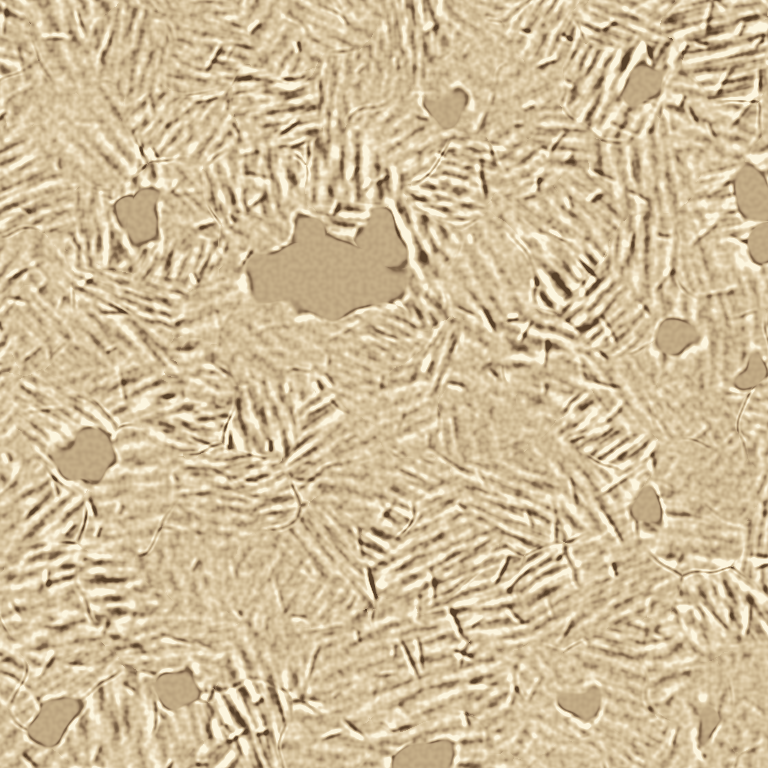
Give the GLSL for this texture, as a three.js fragment shader.

```glsl
// Etched, fibrous sandy surface: warped Voronoi grains, each filled with
// fine stretched noise in its own direction, then short engraved slits and
// flat tan pits with broken bright rims. A relief tone picks the colour.
varying vec2 vUv;

const float PI = 3.14159265;
const float GRAIN_COUNT = 10.0;
const float SLIT_COUNT = 21.0;
const float PIT_COUNT = 5.6;
const float PIT_TONE = -0.8;

vec2 hash2(vec2 p) {
  vec3 q = fract(p.xyx * vec3(0.1031, 0.1030, 0.0973));
  q += dot(q, q.yzx + 33.33);
  return fract((q.xx + q.yz) * q.zy);
}

vec2 rotate(vec2 p, float angle) {
  float c = cos(angle), s = sin(angle);
  return vec2(c * p.x + s * p.y, c * p.y - s * p.x);
}

float cornerSlope(vec2 cell, vec2 offset) {
  float angle = 2.0 * PI * hash2(cell + 61.0).x;
  return dot(vec2(cos(angle), sin(angle)), offset);
}

// Gradient noise, roughly -0.7 to 0.7
float noise(vec2 p) {
  vec2 i = floor(p), f = fract(p);
  vec2 u = f * f * f * (f * (f * 6.0 - 15.0) + 10.0);
  vec2 e = vec2(1.0, 0.0);
  float low = mix(cornerSlope(i, f), cornerSlope(i + e, f - e), u.x);
  float high = mix(cornerSlope(i + e.yx, f - e.yx), cornerSlope(i + 1.0, f - 1.0), u.x);
  return mix(low, high, u.y);
}

float bell(float x, float width) {
  return exp(-x * x / (width * width));
}

// Noise stretched along x, sharpened across to drop its broad part
float streaks(vec2 q) {
  vec2 side = vec2(0.0, 0.5);
  return noise(q) - 0.4 * (noise(q + side) + noise(q - side));
}

// Parallel fibres of one grain: direction, fineness and depth from its id
float fibres(vec2 p, vec2 id) {
  vec2 pick = hash2(id + 7.0), shape = hash2(id + 23.0);
  vec2 q = rotate(p, pick.x * PI);
  float fineness = mix(58.0, 90.0, shape.x);
  vec2 scale = fineness * vec2(mix(0.16, 0.45, shape.y), 1.0);
  float relief = streaks(q * scale + id * 3.7) + 0.5 * noise(q * scale * 1.8 + id * 5.3);
  return relief * mix(1.8, 5.6, pick.y);
}

// Blend of the two nearest grains, with a faint seam between them
float grainTone(vec2 p, vec2 bent) {
  vec2 g = bent * GRAIN_COUNT, cell = floor(g);
  vec2 nearId = cell, nextId = cell;
  float nearDist = 9.0, nextDist = 9.0;
  for (int y = -1; y <= 1; y++) {
    for (int x = -1; x <= 1; x++) {
      vec2 id = cell + vec2(float(x), float(y));
      float d = length(id + hash2(id) - g);
      if (d < nearDist) {
        nextDist = nearDist; nextId = nearId;
        nearDist = d; nearId = id;
      } else if (d < nextDist) {
        nextDist = d; nextId = id;
      }
    }
  }
  float gap = nextDist - nearDist;
  float blend = 0.5 * (1.0 - smoothstep(0.0, 0.14, gap));
  float seam = bell(gap - 0.09, 0.05) - bell(gap, 0.05);
  float tone = mix(fibres(p, nearId), fibres(p, nextId), blend);
  return tone + seam * 1.4 * smoothstep(0.0, 0.35, noise(p * 17.0 + 40.0));
}

// Short dark cuts with a bright lip on one side
float slitTone(vec2 p) {
  vec2 cell = floor(p * SLIT_COUNT);
  float tone = 0.0;
  for (int y = -1; y <= 1; y++) {
    for (int x = -1; x <= 1; x++) {
      vec2 id = cell + vec2(float(x), float(y));
      vec2 pick = hash2(id + 91.0), shape = hash2(id + 133.0);
      vec2 q = rotate(p - (id + hash2(id + 171.0)) / SLIT_COUNT, pick.x * PI);
      float halfLength = mix(0.01, 0.036, shape.x * shape.x);
      float taper = 1.0 - smoothstep(0.4, 1.0, abs(q.x) / halfLength);
      float cut = 2.3 * bell(q.y - 0.0055, 0.003) - 2.5 * bell(q.y, 0.003);
      tone += cut * taper * step(0.3, pick.y) * mix(0.4, 1.1, shape.y);
    }
  }
  return tone;
}

// Signed distance to scattered pits and one large lobed pit
float pitDistance(vec2 p) {
  float d = length((p - vec2(0.425, 0.642)) * vec2(0.58, 1.2)) - 0.06;
  d = min(d, length(p - vec2(0.405, 0.69)) - 0.028);
  vec2 cell = floor(p * PIT_COUNT);
  for (int y = -1; y <= 1; y++) {
    for (int x = -1; x <= 1; x++) {
      vec2 id = cell + vec2(float(x), float(y));
      vec2 pick = hash2(id + 211.0), shape = hash2(id + 257.0);
      vec2 q = rotate(p - (id + hash2(id + 301.0)) / PIT_COUNT, pick.x * PI);
      float pit = length(q * vec2(mix(0.65, 1.0, shape.x), 1.15)) - mix(0.02, 0.036, shape.y);
      d = min(d, pit + step(0.5, pick.y));
    }
  }
  return d;
}

// Colour ramp from dark cuts to bright lips
vec3 sandColor(float t) {
  vec3 c = mix(vec3(0.34, 0.25, 0.16), vec3(0.50, 0.40, 0.29), smoothstep(-3.4, -2.2, t));
  c = mix(c, vec3(0.66, 0.56, 0.43), clamp((t + 2.2) / 0.75, 0.0, 1.0));
  c = mix(c, vec3(0.77, 0.68, 0.53), clamp((t + 1.45) / 0.75, 0.0, 1.0));
  c = mix(c, vec3(0.84, 0.76, 0.61), clamp((t + 0.7) / 0.8, 0.0, 1.0));
  c = mix(c, vec3(0.90, 0.83, 0.70), clamp((t - 0.1) / 0.8, 0.0, 1.0));
  return mix(c, vec3(0.99, 0.96, 0.87), clamp((t - 0.9) / 1.1, 0.0, 1.0));
}

void main() {
  vec2 p = vUv;
  vec2 sway = vec2(noise(p * 10.0), noise(p * 10.0 + 50.0));
  vec2 jag = vec2(noise(p * 24.0 + 5.0), noise(p * 24.0 + 80.0));
  float roughness = clamp(1.05 + 1.3 * noise(p * 6.0 + 9.0), 0.55, 1.6);
  float speckle = noise(p * 140.0);

  float tone = grainTone(p + 0.006 * sway, p + 0.045 * sway + 0.015 * jag) * roughness;
  tone += slitTone(p + 0.006 * sway + 0.004 * jag) * roughness;
  tone += 1.4 * speckle + 1.2 * noise(p * 85.0 + 20.0);
  tone += 0.5 * noise(p * 8.0 + 30.0) + 0.04;

  // Flat pit floors and their broken rims
  float pit = pitDistance(p + 0.02 * sway + 0.022 * jag);
  float broken = smoothstep(-0.25, 0.2, noise(p * 34.0 + 70.0));
  tone = mix(PIT_TONE + 0.4 * speckle, tone, smoothstep(-0.003, 0.003, pit));
  tone += broken * (2.4 * bell(pit - 0.006, 0.004) - 1.7 * bell(pit + 0.001, 0.003));

  gl_FragColor = vec4(sandColor(tone), 1.0);
}
```
